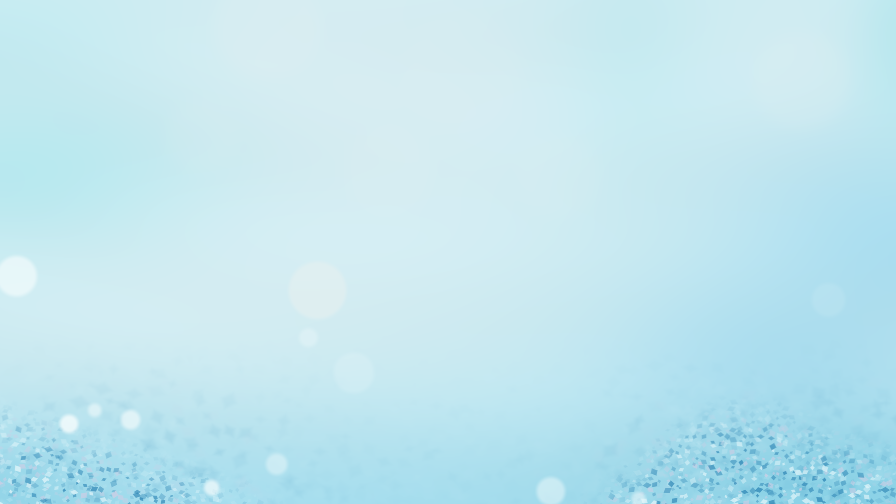
Reproduce this background procedurally as a Shadertoy shader.

```glsl
// Pale icy-blue backdrop: broad soft washes of colour over a vertical gradient,
// out-of-focus light discs, and a bed of glitter in the two lower corners.
// Glitter is a jittered cellular scatter of facets that blurs with height.

const vec3 MIST = vec3(0.805, 0.925, 0.950);
const vec3 PEARL = vec3(0.850, 0.930, 0.950);
const vec3 AQUA = vec3(0.690, 0.905, 0.930);
const vec3 SKY = vec3(0.630, 0.850, 0.930);
const vec3 POOL = vec3(0.470, 0.790, 0.880);
const vec3 FLOOR_BLUE = vec3(0.620, 0.855, 0.925);
const vec3 WARM_WHITE = vec3(0.895, 0.940, 0.940);
const vec3 SPARK = vec3(0.940, 0.980, 0.985);
const vec3 GRAIN_DARK = vec3(0.200, 0.540, 0.720);
const vec3 GRAIN_LIGHT = vec3(0.880, 0.960, 0.980);
const vec3 GRAIN_PINK = vec3(0.800, 0.810, 0.900);
const float FINE_SCALE = 76.0;
const float COARSE_SCALE = 36.0;

// Discs: centre x, centre y, radius, strength; lengths in canvas heights
const vec4 HAZE_DISCS[6] = vec4[6](
    vec4(0.53, 0.95, 0.105, 0.20), vec4(1.59, 0.84, 0.095, 0.16),
    vec4(0.77, 0.66, 0.085, 0.12), vec4(1.11, 0.65, 0.080, 0.10),
    vec4(0.92, 0.86, 0.115, 0.08), vec4(0.40, 0.73, 0.070, 0.10));
const vec4 LIGHT_DISCS[12] = vec4[12](
    vec4(0.033, 0.452, 0.040, 0.75), vec4(0.630, 0.424, 0.057, 0.65),
    vec4(0.612, 0.330, 0.018, 0.35), vec4(0.702, 0.260, 0.040, 0.20),
    vec4(0.137, 0.159, 0.018, 0.90), vec4(0.188, 0.186, 0.013, 0.60),
    vec4(0.259, 0.167, 0.019, 0.70), vec4(0.420, 0.032, 0.015, 0.75),
    vec4(0.549, 0.079, 0.021, 0.45), vec4(1.093, 0.025, 0.028, 0.50),
    vec4(1.267, 0.010, 0.014, 0.55), vec4(1.644, 0.405, 0.033, 0.12));

vec3 hash3(vec2 cell) {
    vec3 q = fract(cell.xyx * vec3(0.1031, 0.1030, 0.0973));
    q += dot(q, q.yxz + 33.33);
    return fract((q.xxy + q.yzz) * q.zyx);
}

vec3 wash(vec3 base, vec2 p, vec2 centre, vec2 radius, vec3 tint, float amount) {
    vec2 d = (p - centre) / radius;
    return mix(base, tint, amount * exp(-dot(d, d)));
}

float disc(vec2 p, vec4 d, float edge) {
    return d.w * (1.0 - smoothstep(d.z - edge, d.z + edge, length(p - d.xy)));
}

// Randomly turned diamond facets, one per cell
vec3 scatterGrains(vec3 base, vec2 p, float scale, float blur, float amount) {
    vec2 q = p * scale * vec2(1.0, 1.2);
    vec2 home = floor(q);
    for (int j = -1; j <= 1; j++)
    for (int i = -1; i <= 1; i++) {
        vec2 cell = home + vec2(i, j);
        vec3 place = hash3(cell);
        vec3 look = hash3(cell + 71.7);
        vec2 d = q - cell - 0.1 - 0.8 * place.xy;
        float turn = 6.2832 * place.z;
        d = mat2(cos(turn), sin(turn), -sin(turn), cos(turn)) * d;
        float facet = abs(d.x) + abs(d.y) * 1.3;
        float size = mix(0.28, 0.75, look.x);
        float cover = 1.0 - smoothstep(size - blur, size + blur, facet);
        vec3 tint = look.y < 0.45 ? GRAIN_DARK : (look.y < 0.80 ? GRAIN_LIGHT : GRAIN_PINK);
        base = mix(base, tint, cover * amount * look.z);
    }
    return base;
}

vec3 backdrop(vec2 p) {
    vec3 c = mix(FLOOR_BLUE, MIST, smoothstep(-0.12, 0.40, p.y));
    c = wash(c, p, vec2(0.70, 0.82), vec2(0.50, 0.35), PEARL, 0.85);
    c = wash(c, p, vec2(0.45, 0.43), vec2(0.50, 0.20), PEARL, 0.50);
    c = wash(c, p, vec2(1.58, 0.86), vec2(0.18, 0.16), PEARL, 0.40);
    c = wash(c, p, vec2(0.04, 0.66), vec2(0.36, 0.15), AQUA, 0.75);
    c = wash(c, p, vec2(0.00, 0.93), vec2(0.32, 0.14), AQUA, 0.35);
    c = wash(c, p, vec2(1.25, 0.90), vec2(0.14, 0.25), AQUA, 0.28);
    c = wash(c, p, vec2(1.82, 0.52), vec2(0.38, 0.22), SKY, 0.80);
    c = wash(c, p, vec2(1.55, 0.28), vec2(0.36, 0.18), SKY, 0.70);
    c = wash(c, p, vec2(1.80, 0.92), vec2(0.10, 0.22), AQUA, 0.65);
    c = wash(c, p, vec2(1.65, 0.02), vec2(0.40, 0.15), POOL, 0.62);
    c = wash(c, p, vec2(0.00, 0.02), vec2(0.26, 0.12), POOL, 0.40);
    // Faint streaks of haze
    float streak = sin(p.y * 17.0 + 2.0 * sin(p.x * 2.3)) * sin(p.x * 3.1 + p.y * 5.0);
    return c + 0.006 * streak;
}

void mainImage(out vec4 fragColor, in vec2 fragCoord) {
    vec2 p = fragCoord / iResolution.y;
    p.x *= 1.7778 * iResolution.y / iResolution.x;
    float pixel = 1.0 / iResolution.y;
    vec3 color = backdrop(p);

    // Glitter banks slope down from the left edge and rise to the right
    float leftTop = 0.20 - 0.32 * p.x;
    float rightTop = 0.20 * smoothstep(1.08, 1.45, p.x) - 0.09 * smoothstep(1.50, 1.80, p.x);
    float bankTop = max(leftTop, rightTop);
    float nearBank = 1.0 - smoothstep(bankTop - 0.12, bankTop + 0.03, p.y);
    nearBank *= smoothstep(-0.01, 0.09, bankTop);
    float sides = 1.0 - 0.75 * smoothstep(0.3, 0.7, p.x) * (1.0 - smoothstep(1.1, 1.4, p.x));
    float farBank = (1.0 - smoothstep(0.03, 0.36, p.y)) * sides;
    color = scatterGrains(color, p, COARSE_SCALE, 0.40, 0.17 * farBank);
    float blur = max(0.10 + 0.9 * p.y, 0.9 * pixel * FINE_SCALE);
    color = scatterGrains(color, p, FINE_SCALE, blur, 0.80 * nearBank);

    // Out-of-focus lights
    for (int i = 0; i < HAZE_DISCS.length(); i++)
        color = mix(color, WARM_WHITE, disc(p, HAZE_DISCS[i], 0.025));
    for (int i = 0; i < LIGHT_DISCS.length(); i++) {
        vec4 light = LIGHT_DISCS[i];
        vec3 tint = mix(SPARK, WARM_WHITE, smoothstep(0.04, 0.05, light.z));
        color = mix(color, tint, disc(p, light, max(0.006, pixel)));
    }
    fragColor = vec4(clamp(color, 0.0, 1.0), 1.0);
}
```
